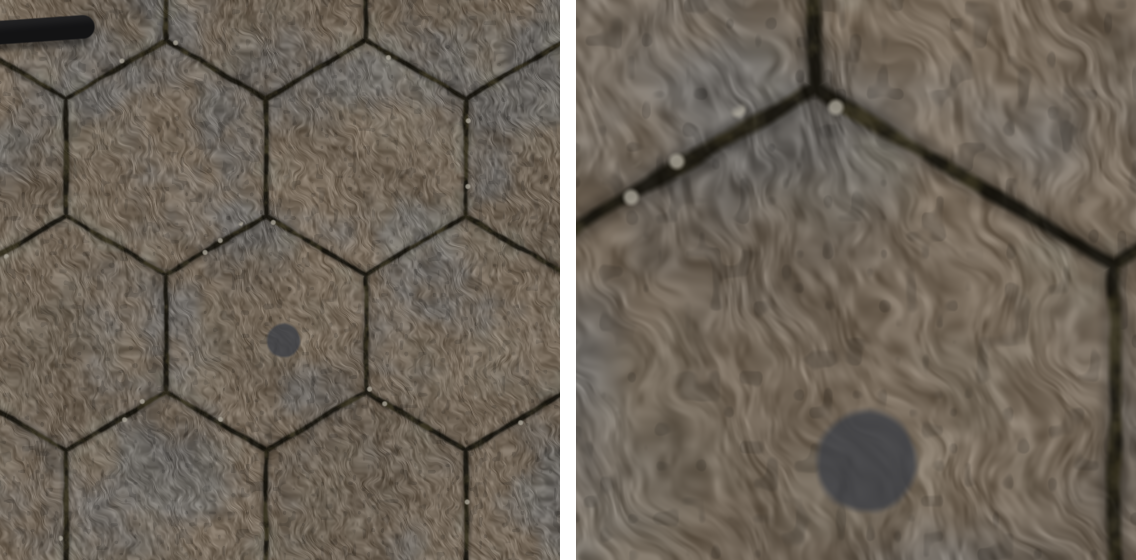
Left, the full canvas; right, a detail of the centre.
Give the GLSL for this texture, as a three.js fragment shader.

```glsl
varying vec2 vUv;

const vec2 PITCH = vec2(0.357, 0.3625);     // stone width, and its vertical scale
const vec2 ORIGIN = vec2(0.475, 0.405);     // centre of one stone
const vec2 LATTICE = vec2(1.0, 1.7320508);
const float JOINT_HALF = 0.0040;
const float EDGE_SOFT = 0.0026;
const float WOBBLE = 0.005;
const float GRAIN_CONTRAST = 0.26;
const vec2 GRAIN_SCALE = vec2(165.0, 72.0);
const float GRAIN_LEAN = 0.35;
const float GRIT_CELLS = 34.0;
const vec3 STONE = vec3(0.432, 0.401, 0.359);
const vec3 LICHEN = vec3(0.51, 0.50, 0.45);
const vec3 COOL = vec3(0.96, 1.0, 1.07);
const vec3 WARM = vec3(1.03, 0.99, 0.95);
const vec3 SOIL = vec3(0.10, 0.09, 0.065);
const vec3 MOSS = vec3(0.23, 0.21, 0.14);
const vec3 GRIT = vec3(0.68, 0.66, 0.61);
const vec3 PLUG = vec3(0.275, 0.275, 0.285);
const vec3 ROD = vec3(0.075, 0.075, 0.08);
const vec2 PLUG_CENTRE = vec2(0.506, 0.393);
const float PLUG_RADIUS = 0.030;
const vec2 ROD_START = vec2(-0.04, 0.939);
const vec2 ROD_END = vec2(0.148, 0.952);
const float ROD_RADIUS = 0.021;

float hash(vec2 p) {
  vec3 q = fract(vec3(p.xyx) * 0.1031);
  q += dot(q, q.yzx + 33.33);
  return fract((q.x + q.y) * q.z);
}

float noise(vec2 p) {
  vec2 i = floor(p), f = fract(p);
  f = f * f * (3.0 - 2.0 * f);
  return mix(mix(hash(i), hash(i + vec2(1.0, 0.0)), f.x),
             mix(hash(i + vec2(0.0, 1.0)), hash(i + 1.0), f.x), f.y);
}

float fbm(vec2 p) {
  float sum = 0.0, amp = 0.5;
  for (int i = 0; i < 4; i++) {
    sum += amp * noise(p);
    p = p * 2.03 + 17.7;
    amp *= 0.5;
  }
  return sum / 0.9375;
}

// Offset from the nearest stone centre (xy) and that centre (zw)
vec4 hexCell(vec2 p) {
  vec2 a = floor(p / LATTICE + 0.5) * LATTICE;
  vec2 b = (floor(p / LATTICE) + 0.5) * LATTICE;
  vec2 c = dot(p - a, p - a) < dot(p - b, p - b) ? a : b;
  return vec4(p - c, c);
}

float capsule(vec2 p, vec2 a, vec2 b, float r) {
  vec2 d = b - a;
  float t = clamp(dot(p - a, d) / dot(d, d), 0.0, 1.0);
  return length(p - a - d * t) - r;
}

// Short leaning streaks
float streaks(vec2 p) {
  vec2 q = vec2(p.x + GRAIN_LEAN * p.y, p.y) * GRAIN_SCALE;
  q.x += 5.0 * noise(p * 24.0) + 2.0 * noise(p * 60.0);
  return 0.62 * noise(q) + 0.38 * noise(q * 1.9 + 41.3);
}

float cover(float d, float soft) {
  return 1.0 - smoothstep(-soft, soft, d);
}

void main() {
  vec2 uv = vUv;
  vec2 warp = vec2(fbm(uv * 22.0 + 3.0), fbm(uv * 22.0 + 71.0)) - 0.5;
  vec4 cell = hexCell((uv + WOBBLE * warp - ORIGIN) / PITCH);
  vec2 h = abs(cell.xy);
  float edge = (0.5 - max(h.x, dot(h, vec2(0.5, 0.8660254)))) * PITCH.x;
  vec2 id = floor(cell.zw * 2.0 + 0.5) + 50.0;

  // Stone face: tint per stone, stains and grain
  float stain = fbm(uv * 9.0 + 11.0);
  float grain = streaks(uv + 10.0);
  vec3 color = STONE * mix(0.96, 1.04, hash(id));
  color *= mix(COOL, WARM, smoothstep(0.3, 0.65, fbm(uv * 7.0 + 29.0)));
  color *= 1.0 + 0.25 * (stain - 0.5);
  color += GRAIN_CONTRAST * (grain - 0.5);
  float pits = smoothstep(0.70, 0.86, noise(uv * vec2(120.0, 95.0) + 7.0));
  color *= 1.0 - 0.14 * pits;

  // Worn rims: pale lichen patches and a grimy border
  float rim = 1.0 - smoothstep(0.008, 0.032, edge);
  float patches = smoothstep(0.48, 0.68, fbm(uv * 16.0 + 53.0));
  color = mix(color, LICHEN + 0.22 * (grain - 0.5), patches * (0.15 + 0.3 * rim));
  color *= 1.0 - 0.22 * (1.0 - smoothstep(0.003, 0.013, edge));

  // Joints: soil with moss, uneven in width
  float width = JOINT_HALF * mix(0.55, 1.4, fbm(uv * 28.0 + 5.0));
  vec3 filling = mix(SOIL, MOSS, smoothstep(0.35, 0.75, fbm(uv * 42.0)));
  filling += 0.07 * (grain - 0.5);
  color = mix(color, filling, cover(edge - width, EDGE_SOFT));

  // Pale grit caught along the joints
  vec2 gritId = floor(uv * GRIT_CELLS);
  vec2 gritAt = 0.3 + 0.4 * vec2(hash(gritId + 9.0), hash(gritId + 37.0));
  float gritDist = (length(fract(uv * GRIT_CELLS) - gritAt) - 0.15) / GRIT_CELLS;
  float caught = step(0.88, hash(gritId + 83.0)) * cover(edge - 0.012, 0.003);
  color = mix(color, GRIT, 0.8 * caught * cover(gritDist, 0.002));

  // Flat dark plug
  float plug = length(uv - PLUG_CENTRE) - PLUG_RADIUS + 0.008 * warp.x;
  color = mix(color, PLUG + 0.05 * (grain - 0.5), cover(plug, 0.003));

  // Dark rod with its shadow
  float shadow = capsule(uv + vec2(0.008, 0.012), ROD_START, ROD_END, ROD_RADIUS);
  color *= 1.0 - 0.4 * cover(shadow, 0.008);
  float rod = capsule(uv, ROD_START, ROD_END, ROD_RADIUS);
  float sheen = smoothstep(0.0, ROD_RADIUS, uv.y - mix(0.939, 0.952, uv.x / ROD_END.x));
  color = mix(color, ROD + 0.05 * sheen, cover(rod, 0.002));

  gl_FragColor = vec4(clamp(color, 0.0, 1.0), 1.0);
}
```
